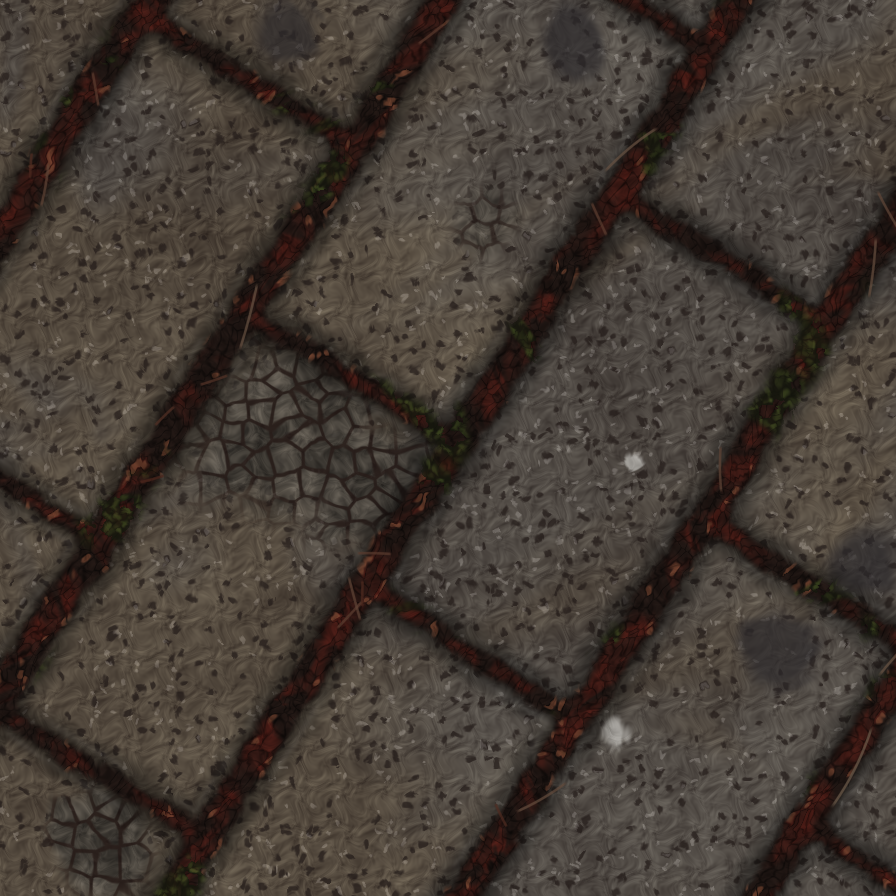
This texture is drawn by a WebGL 2 fragment shader. Its source:

```glsl
#version 300 es
precision highp float;
// Weathered concrete pavers in a diagonal running bond, with red leaf litter and moss in the joints.
uniform vec2 u_resolution;
out vec4 fragColor;

vec2 hash2(vec2 c) {
  vec3 q = fract(c.xyx * vec3(.1031, .1030, .0973));
  q += dot(q, q.yzx + 33.33);
  return fract((q.xx + q.yz) * q.zy);
}

// Cellular noise: nearest distance, second distance, random value of the cell.
vec3 cells(vec2 p) {
  vec3 best = vec3(9., 9., 0.);
  for (int y = -1; y <= 1; y++)
    for (int x = -1; x <= 1; x++) {
      vec2 cell = floor(p) + vec2(x, y), h = hash2(cell);
      float d = length(cell + .1 + .8 * h - p);
      if (d < best.x) best = vec3(d, best.x, fract(h.x * 7. + h.y * 13.));
      else best.y = min(best.y, d);
    }
  return best;
}

// Layered, warped sines, centred on zero.
float mottle(vec2 p) {
  float sum = 0., amp = .5;
  for (int i = 0; i < 4; i++) {
    p = mat2(.8, .6, -.6, .8) * p * 1.6 + 1.2 * sin(p.yx);
    sum += amp * sin(p.x) * cos(p.y);
    amp *= .65;
  }
  return sum;
}

float roundedBox(vec2 p, vec2 halfSize, float radius) {
  vec2 d = abs(p) - halfSize + radius;
  return length(max(d, 0.)) + min(max(d.x, d.y), 0.) - radius;
}

// Ragged round patch, 1 at its centre.
float patchMask(vec2 uv, vec2 centre, float radius) {
  float d = length(uv - centre) + radius * .5 * mottle(uv * .9 / radius);
  return smoothstep(radius, radius * .45, d);
}

void main() {
  vec2 uv = gl_FragCoord.xy / u_resolution;

  // Rotate into the bond: x runs across the courses, y along them.
  vec2 q = uv - vec2(0., 1.);
  vec2 lay = vec2(.8436 * q.x - .537 * q.y, .537 * q.x + .8436 * q.y);
  float broad = mottle(uv * 7. + 2.);
  vec2 bent = lay + .004 * vec2(mottle(uv * 9.), mottle(uv * 9. + 5.));
  float row = (bent.x - .1406) / .2778, course = floor(row);
  float shift = .073 + .3008 * course + .038 * pow(.5 - .5 * cos(course * 1.5708), 3.);
  float along = (bent.y - shift) / .523;
  vec2 tone = hash2(vec2(course, floor(along)) + 20.);
  vec2 local = (fract(vec2(row, along)) - .5) * vec2(.2778, .523);
  float inside = -roundedBox(local, vec2(.121, .251), .012);
  float edge = inside + .005 * mottle(uv * 50.);

  // Concrete: stains, grit lit from the upper left, pits and pale chips.
  float grit = mottle(uv * 130.);
  float relief = grit - mottle(uv * 130. + vec2(-.3, .3));
  float light = .5 + .2 * broad + .16 * mottle(uv * 32.) + .22 * grit + .25 * relief + .16 * (tone.x - .5);
  vec3 stone = mix(vec3(.22, .19, .17), vec3(.42, .39, .35), clamp(light, -.25, 1.3));
  stone *= mix(vec3(1.03, 1., .94), vec3(.98, 1., 1.03), smoothstep(-.3, .5, mottle(uv * 5.) + uv.x - .5));
  vec2 ragged = uv + .006 * vec2(mottle(uv * 80.), mottle(uv * 80. + 4.));
  vec3 pit = cells(ragged * 62.), chip = cells(ragged * 105.);
  stone = mix(stone, vec3(.14, .11, .10), .75 * step(.62, pit.z) * smoothstep(.36, .14, pit.x));
  stone += .13 * step(.88, chip.z) * smoothstep(.4, .15, chip.x);

  // Sooty smudges.
  vec2 smudges[4] = vec2[4](vec2(.315, .953), vec2(.635, .96), vec2(.866, .27), vec2(.96, .37));
  for (int i = 0; i < 4; i++)
    stone = mix(stone, vec3(.16, .15, .16), .65 * patchMask(uv, smudges[i], .05));

  // Crumbled areas with loose rubble.
  float crumbled = max(patchMask(uv, vec2(.33, .53), .13), patchMask(uv, vec2(.41, .47), .11));
  crumbled = max(crumbled, max(patchMask(uv, vec2(.12, .06), .07), .7 * patchMask(uv, vec2(.54, .75), .05)));
  vec3 pebble = cells(uv * 36. + .25 * vec2(broad, mottle(uv * 25.)));
  vec3 rubble = vec3(.34, .32, .29) * (.65 + .4 * pebble.z + .3 * grit) * (1.1 - .45 * pebble.x);
  rubble = mix(vec3(.13, .09, .08), rubble, smoothstep(.05, .2, pebble.y - pebble.x));
  stone = mix(stone, rubble, .85 * crumbled);

  // Worn pale rim and shade next to the joints.
  stone += .07 * exp(-pow((inside - .008) / .004, 2.)) * smoothstep(-.2, .5, mottle(uv * 20. + 9.));
  stone *= mix(.58, 1., smoothstep(0., .028, edge));

  // Joint litter: dark soil, red needles and a few tan scraps.
  vec3 scrap = cells(vec2(lay.x * 105., lay.y * 55.) + 1.2 * vec2(mottle(uv * 30.), mottle(uv * 30. + 8.)));
  float redness = smoothstep(-.35, .4, mottle(uv * 28. + 3.)) * smoothstep(.002, -.012, edge);
  vec3 litter = mix(vec3(.10, .07, .06), vec3(.25, .09, .07), redness * (.4 + .6 * scrap.z));
  litter = mix(litter, vec3(.34, .20, .14), .8 * step(.9, scrap.z) * smoothstep(.45, .2, scrap.x));
  litter *= .75 + .4 * smoothstep(0., .3, scrap.y - scrap.x) + .35 * grit;
  vec3 color = mix(litter, stone, smoothstep(-.005, .005, edge));

  // Moss tufts along the joints.
  vec3 leaf = cells(ragged * 95.);
  float moss = smoothstep(.28, .5, mottle(uv * 11. + 6.)) * smoothstep(.012, -.006, edge);
  vec3 green = mix(vec3(.08, .09, .05), vec3(.25, .30, .13), leaf.z * smoothstep(.6, .1, leaf.x));
  color = mix(color, green, .8 * moss * step(.25, leaf.z));

  // Dry needles fallen near the long joints.
  for (int i = 0; i < 30; i++) {
    vec2 h = hash2(vec2(i, 3)), g = hash2(vec2(i, 9));
    vec2 centre = vec2(.1406 + .2778 * float(i % 5) + .035 * (g.x - .5), mix(-.8, .5, h.y));
    float angle = 2.2 * (h.x - .5), reach = .015 + .04 * g.y * g.y;
    vec2 dir = vec2(sin(angle), cos(angle)), rel = lay - centre;
    float t = dot(rel, dir), w = dot(rel, vec2(dir.y, -dir.x)) + 4. * t * t * (g.x - .5);
    float needle = smoothstep(.0023, .0006, abs(w)) * smoothstep(reach, reach * .8, abs(t));
    color = mix(color, mix(vec3(.30, .15, .11), vec3(.44, .37, .30), g.y), .7 * needle);
  }

  // White splashes.
  float splash = max(patchMask(uv, vec2(.69, .18), .021), patchMask(uv, vec2(.706, .486), .012));
  color = mix(color, vec3(.68, .67, .65) + .1 * grit, .85 * splash);

  fragColor = vec4(clamp(color, 0., 1.), 1.);
}
```
